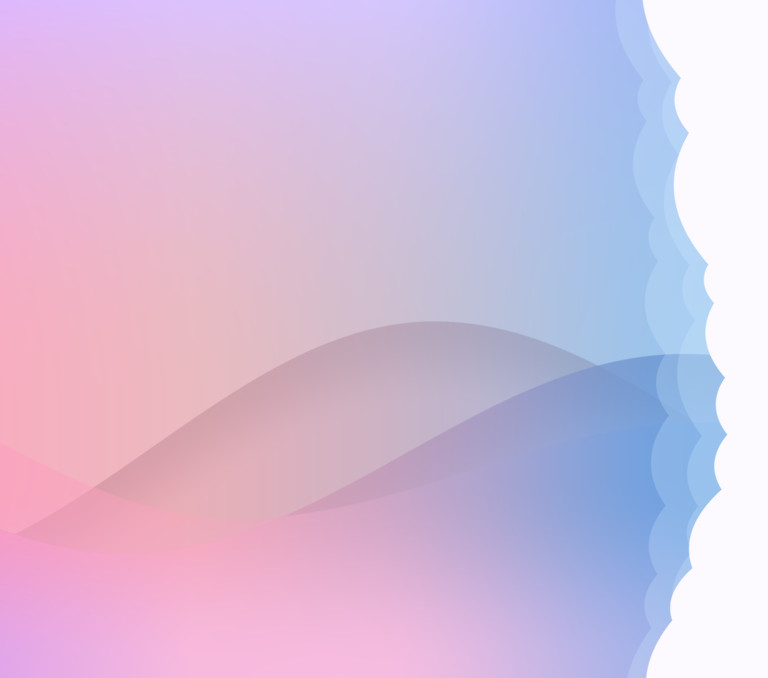
Reproduce this background procedurally as a WebGL 1 fragment shader.

```glsl
precision highp float;
// Pastel sky over three translucent overlapping waves, with a scalloped cloud
// bank on the right. Colours are four-stop ramps blended vertically; waves are
// cosine curves; clouds are rows of arcs strung along a bent guide line.

uniform vec2 u_resolution;

#define CLOUD_WHITE vec3(0.99, 0.98, 1.00)
#define CLOUD_TINT vec3(0.85, 0.94, 1.00)
#define CLOUD_ALPHA 0.23
#define PUFF_DEPTH 0.16
#define RAMP_STOPS vec4(0.0, 0.25, 0.55, 0.88)
#define WAVE_SHADE vec3(0.91, 0.87, 0.89)
#define SHADE_REACH 0.13
#define MIST_ALPHA 0.50
#define SWELL_ALPHA 0.78

// Horizontal colour ramp through four stops.
vec3 ramp(float x, vec3 a, vec3 b, vec3 c, vec3 d) {
  vec4 s = RAMP_STOPS;
  vec3 col = mix(a, b, clamp((x - s.x) / (s.y - s.x), 0.0, 1.0));
  col = mix(col, c, smoothstep(s.y - 0.05, s.z + 0.05, x));
  return mix(col, d, smoothstep(s.z - 0.08, s.w + 0.05, x));
}

vec3 skyColor(float x, float depth) {
  vec3 high = ramp(x, vec3(0.87, 0.72, 0.99), vec3(0.86, 0.76, 0.99),
                      vec3(0.83, 0.78, 0.99), vec3(0.62, 0.72, 0.95));
  vec3 low = ramp(x, vec3(0.97, 0.68, 0.75), vec3(0.92, 0.73, 0.75),
                     vec3(0.79, 0.75, 0.81), vec3(0.60, 0.77, 0.93));
  float lift = max(1.0 - depth / 0.6, 0.0);
  return mix(low, high, lift * lift);
}

vec3 seaColor(float x, float depth) {
  vec3 high = ramp(x, vec3(0.99, 0.61, 0.75), vec3(0.97, 0.65, 0.72),
                      vec3(0.78, 0.65, 0.78), vec3(0.42, 0.63, 0.88));
  vec3 low = ramp(x, vec3(0.88, 0.65, 0.92), vec3(0.97, 0.73, 0.87),
                     vec3(0.97, 0.74, 0.88), vec3(0.62, 0.70, 0.92));
  return mix(high, low, smoothstep(0.70, 1.0, depth));
}

// Depth of a wave line; the swing may differ on each side of its turning point.
float waveLine(float x, vec2 turn, float swingLeft, float swingRight, float freq) {
  float d = x - turn.x;
  float swing = d < 0.0 ? swingLeft : swingRight;
  return turn.y + swing * (1.0 - cos(freq * d));
}

// Shading that is strongest at a crest and fades below it.
vec3 crestShade(float below) {
  return mix(WAVE_SHADE, vec3(0.99, 0.94, 0.96),
             smoothstep(0.0, SHADE_REACH, below));
}

// Guide line of a cloud row: guide = (peak, rise above, fall below).
float guideLine(float depth, vec3 guide) {
  return guide.x - guide.y * max(0.58 - depth, 0.0)
                 - guide.z * smoothstep(0.66, 1.0, depth);
}

// Left edge of a cloud row: one arc between each pair of neighbouring notches.
float cloudEdge(float depth, vec3 guide, vec4 a, vec4 b, vec4 c) {
  float edge = 1.0;
  for (int i = 0; i < 11; i++) {
    if (depth >= a.x && depth < a.y) {
      float span = a.y - a.x;
      float s = (depth - a.x) / span;
      float chord = mix(guideLine(a.x, guide), guideLine(a.y, guide), s);
      edge = chord - PUFF_DEPTH * span * 4.0 * s * (1.0 - s);
    }
    // Shift the notch list on by one.
    a = vec4(a.yzw, b.x);
    b = vec4(b.yzw, c.x);
    c = vec4(c.yzw, 2.0);
  }
  return edge;
}

void main() {
  vec2 uv = gl_FragCoord.xy / u_resolution;
  vec2 soft = 1.0 / u_resolution;
  float x = uv.x;
  float depth = 1.0 - uv.y;
  vec3 sea = seaColor(x, depth);
  vec3 col = skyColor(x, depth);

  // Waves: tall hump, rising swell, then the pale mist over both.
  float hump = depth - waveLine(x, vec2(0.566, 0.474), 0.185, 0.169, 4.28);
  float swell = depth - waveLine(x, vec2(0.163, 0.816), -0.150, -0.147, 4.31);
  float mist = depth - waveLine(x, vec2(0.306, 0.765), -0.112, -0.071, 5.13);
  float inHump = smoothstep(-soft.y, soft.y, hump);
  float inSwell = smoothstep(-soft.y, soft.y, swell);
  float inMist = smoothstep(-soft.y, soft.y, mist);
  col *= mix(vec3(1.0), crestShade(hump), inHump);
  vec3 swellColor = mix(col, sea, SWELL_ALPHA);
  swellColor *= mix(vec3(0.95, 0.94, 0.95), vec3(1.0), smoothstep(0.0, 0.15, swell));
  col = mix(col, swellColor, inSwell);
  col = mix(col, sea, inMist * mix(MIST_ALPHA, 0.9, inSwell));

  // Cloud rows from back to front.
  float back = cloudEdge(depth, vec3(0.871, 0.072, 0.026),
    vec4(-0.066, 0.118, 0.179, 0.321), vec4(0.385, 0.522, 0.613, 0.746),
    vec4(0.847, 0.926, 1.13, 1.3));
  float middle = cloudEdge(depth, vec3(0.914, 0.085, 0.030),
    vec4(-0.03, 0.121, 0.228, 0.391), vec4(0.472, 0.643, 0.747, 0.813),
    vec4(0.93, 1.05, 1.2, 1.3));
  float front = cloudEdge(depth, vec3(0.947, 0.130, 0.085),
    vec4(-0.103, 0.115, 0.196, 0.390), vec4(0.447, 0.557, 0.641, 0.722),
    vec4(0.838, 0.915, 1.085, 1.2));
  col = mix(col, CLOUD_TINT, CLOUD_ALPHA * smoothstep(-soft.x, soft.x, x - back));
  col = mix(col, CLOUD_TINT, CLOUD_ALPHA * smoothstep(-soft.x, soft.x, x - middle));
  col = mix(col, CLOUD_WHITE, smoothstep(-soft.x, soft.x, x - front));

  gl_FragColor = vec4(col, 1.0);
}
```
